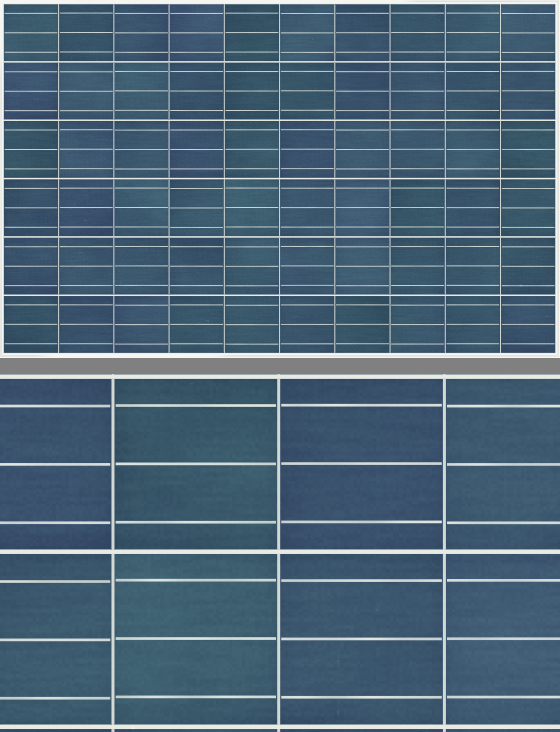
Top, the full canvas; bottom, a detail of the centre.
This texture is drawn by a WebGL 2 fragment shader. Its source:

```glsl
#version 300 es
precision highp float;

uniform vec2 u_resolution;
out vec4 fragColor;

float hash(vec2 p) {
  return fract(sin(dot(p, vec2(127.1, 311.7))) * 43758.5453);
}

float noise(vec2 p) {
  vec2 i = floor(p), f = fract(p);
  f = f * f * (3.0 - 2.0 * f);
  return mix(mix(hash(i), hash(i + vec2(1, 0)), f.x),
             mix(hash(i + vec2(0, 1)), hash(i + vec2(1, 1)), f.x), f.y);
}

float fbm(vec2 p) {
  float sum = 0.0, amp = 0.5;
  for (int i = 0; i < 4; i++) {
    sum += amp * noise(p);
    p = p * 2.03 + 7.1;
    amp *= 0.5;
  }
  return sum;
}

// Share of a pixel covered by a line of the given half width
float lineCover(float d, float halfWidth, float px) {
  return clamp((min(d + 0.5 * px, halfWidth) - max(d - 0.5 * px, -halfWidth)) / px, 0.0, 1.0);
}

// Mottled silicon, with its own tone and slope in every cell
vec3 silicon(vec2 p, vec2 id, vec2 f) {
  vec2 slope = vec2(hash(id + 3.7), hash(id + 9.2)) - 0.5;
  float tone = 0.55 + 0.45 * (hash(id) - 0.5) + 0.45 * dot(slope, f - 0.5);
  tone += 0.7 * (fbm(p * 9.0 + id * 5.3) - 0.47);
  tone += 0.25 * (noise(p * vec2(25.0, 260.0)) - 0.5);
  tone += 0.22 * (hash(floor(p * 328.0)) - 0.5);

  // Darker towards the cell borders
  vec2 edge = min(f, 1.0 - f);
  tone -= 0.35 * exp(-edge.y * 12.0) + 0.25 * exp(-edge.x * 16.0);

  vec3 color = mix(vec3(0.19, 0.285, 0.38), vec3(0.26, 0.39, 0.465), clamp(tone, 0.0, 1.2));
  float tint = hash(id + 21.4) - 0.5 + 0.8 * (fbm(p * 4.0 + 2.0) - 0.47);
  return color + tint * vec3(-0.012, 0.02, -0.022);
}

void main() {
  vec2 p = gl_FragCoord.xy / u_resolution.y;
  float px = 1.0 / u_resolution.y;
  vec2 count = vec2(10.0, 6.0);
  vec2 pitch = vec2(0.1543, 0.163);
  vec2 origin = vec2(0.0094, 0.0122);

  vec2 grid = (p - origin) / pitch;
  vec2 id = clamp(floor(grid), vec2(0.0), count - 1.0);
  vec2 f = grid - id;
  vec2 gap = min(f, 1.0 - f) * pitch;
  vec3 white = vec3(0.96, 0.96, 0.95);
  vec3 color = silicon(p, id, f);

  // Three bars per cell, stopping just short of the column gaps
  float shift = (hash(id + 14.6) - 0.5) * 0.008;
  float barDistance = abs(fract((f.y + shift) * 3.0) - 0.5) / 3.0 * pitch.y;
  float bar = lineCover(barDistance, 0.00125, px);
  bar *= smoothstep(0.002, 0.002 + px, gap.x);
  bar *= 0.82 + 0.18 * noise(vec2(p.x * 30.0, id.y * 3.0 + floor(f.y * 3.0)));
  color = mix(color, vec3(0.88, 0.9, 0.88), bar);

  // Gaps between cells, wider between rows
  float column = lineCover(gap.x, 0.0014, px) * 0.88;
  float row = lineCover(gap.y, 0.0021, px);
  color = mix(color, vec3(0.91, 0.92, 0.89), max(column, row));

  // Sparse pale specks and scratches
  float speck = smoothstep(0.93, 1.0, noise(p * vec2(110.0, 190.0) + 31.0));
  color += 0.07 * speck * smoothstep(0.5, 0.7, noise(p * 7.0));

  // White backing sheet with a faint worn rim
  vec2 size = count * pitch;
  vec2 outside = abs(p - origin - 0.5 * size) - 0.5 * size;
  float border = max(outside.x, outside.y);
  float rim = lineCover(border - 0.0065, 0.0012, px) * smoothstep(0.45, 0.7, noise(p * 4.0 + 5.0));
  vec3 sheet = mix(white, vec3(0.72, 0.76, 0.73), 0.7 * rim);
  color = mix(color, sheet, clamp(0.5 + border / px, 0.0, 1.0));

  fragColor = vec4(color, 1.0);
}
```
